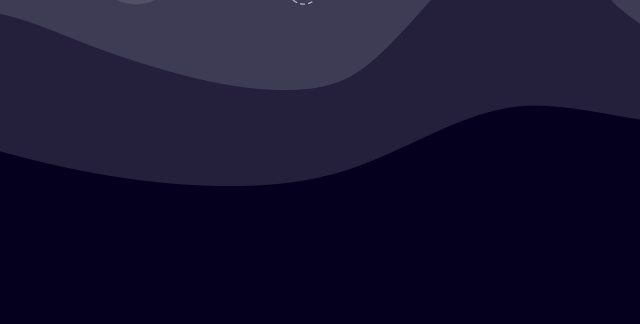
Write a WebGL 2 fragment shader that draws this background.

```glsl
#version 300 es
precision highp float;
// Draws flat, layered dusk-violet waves hanging over a near-black indigo field.

#define ASPECT 1.969
#define INDIGO vec3(0.016, 0.0, 0.118)
#define VIOLET vec3(0.141, 0.122, 0.227)
#define SLATE vec3(0.245, 0.234, 0.328)
#define MIST vec3(0.325, 0.315, 0.400)
#define DASH_COLOR vec3(0.76, 0.75, 0.81)
#define DISC vec3(0.418, 1.128, 0.141)   // centre, radius
#define RING vec3(0.9346, 1.036, 0.0487) // centre, radius
#define DASH_PERIOD 0.50                 // radians
#define DASH_LENGTH 0.29                 // radians
#define DASH_WIDTH 0.0036

uniform vec2 u_resolution;
out vec4 fragColor;

const int KNOTS = 8;

// Wave knots: x, height, slope; the unit is the canvas height
const vec3 LOWER_WAVE[KNOTS] = vec3[KNOTS](
    vec3(0.0, 0.533, -0.28), vec3(0.355, 0.4546, -0.157),
    vec3(0.710, 0.4256, 0.0), vec3(1.026, 0.463, 0.27),
    vec3(1.282, 0.5654, 0.47), vec3(1.641, 0.674, 0.0),
    vec3(1.805, 0.659, -0.159), vec3(1.969, 0.631, -0.16));
const vec3 UPPER_WAVE[KNOTS] = vec3[KNOTS](
    vec3(0.0, 0.957, -0.20), vec3(0.256, 0.868, -0.385),
    vec3(0.564, 0.768, -0.26), vec3(0.877, 0.722, 0.0),
    vec3(1.051, 0.751, 0.40), vec3(1.326, 1.0, 1.1),
    vec3(1.879, 1.0, -1.0), vec3(1.969, 0.927, -0.68));

// Cubic Hermite curve between two knots
float hermite(vec3 a, vec3 b, float x) {
    float span = b.x - a.x;
    float t = clamp((x - a.x) / span, 0.0, 1.0);
    float s = 1.0 - t;
    return mix(a.y, b.y, t * t * (3.0 - 2.0 * t))
         + span * t * s * (a.z * s - b.z * t);
}

float waveHeight(vec3 knots[KNOTS], float x) {
    float height = knots[0].y;
    for (int i = 0; i < KNOTS - 1; i++) {
        if (x >= knots[i].x) height = hermite(knots[i], knots[i + 1], x);
    }
    return height;
}

// Pixel-wide smooth edge, opaque where the field is positive
float coverage(float field) {
    float width = length(vec2(dFdx(field), dFdy(field)));
    return clamp(0.5 + field / max(width, 1e-6), 0.0, 1.0);
}

// Negative inside a dash of the ring
float dashDistance(vec2 p) {
    vec2 q = p - RING.xy;
    float angle = atan(q.x, -q.y) + 0.08;
    float along = abs(fract(angle / DASH_PERIOD + 0.5) - 0.5) * DASH_PERIOD;
    float alongEdge = (along - 0.5 * DASH_LENGTH) * RING.z;
    float acrossEdge = abs(length(q) - RING.z) - 0.5 * DASH_WIDTH;
    return max(alongEdge, acrossEdge);
}

void main() {
    vec2 p = gl_FragCoord.xy / u_resolution * vec2(ASPECT, 1.0);
    float pixel = 1.0 / u_resolution.y;

    // Waves from back to front
    vec3 color = INDIGO;
    color = mix(color, VIOLET, coverage(p.y - waveHeight(LOWER_WAVE, p.x)));
    color = mix(color, SLATE, coverage(p.y - waveHeight(UPPER_WAVE, p.x)));

    // Disc and dashed ring cut off by the top edge
    float disc = clamp(0.5 + (DISC.z - distance(p, DISC.xy)) / pixel, 0.0, 1.0);
    color = mix(color, MIST, disc);
    float dash = clamp(0.5 - dashDistance(p) / pixel, 0.0, 1.0);
    color = mix(color, DASH_COLOR, dash);

    fragColor = vec4(color, 1.0);
}
```
